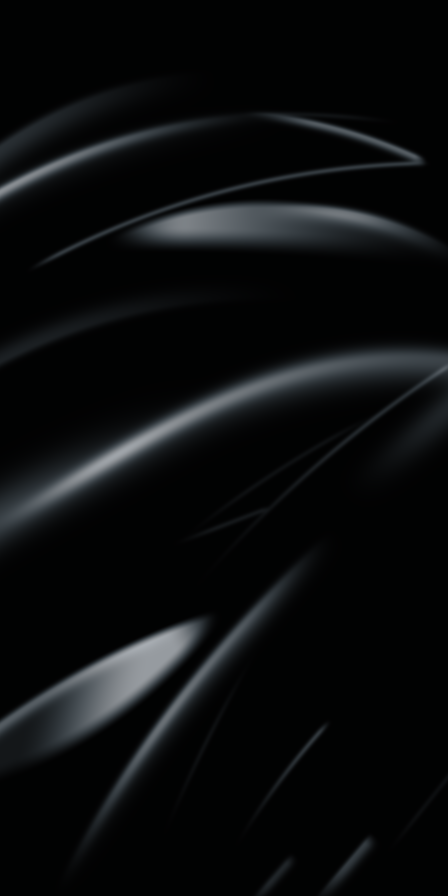
Write a Shadertoy shader that draws this background.

```glsl
// Soft silver light ribbons and blades sweeping across a black backdrop.

const vec3 BACKDROP = vec3(0.005, 0.006, 0.007);
const vec3 COOL_TINT = vec3(0.84, 0.97, 1.06);
const vec3 SILVER_TINT = vec3(0.96, 0.99, 1.02);
const float EXPOSURE = 0.95;
const float HAIRLINE = 0.006;

// Position along the chord a-b (x, 0..1) and signed distance from it (y).
vec2 chordSpace(vec2 p, vec2 a, vec2 b) {
    vec2 chord = b - a;
    float len = length(chord);
    vec2 dir = chord / len;
    vec2 q = p - a;
    return vec2(dot(q, dir) / len, dot(q, vec2(-dir.y, dir.x)));
}

// Fades in over fade.x and out over fade.y along the chord.
float window(float t, vec2 fade) {
    return smoothstep(0.0, fade.x, t) * smoothstep(0.0, fade.y, 1.0 - t);
}

// Bowed streak: bend = (height, skew), soft = (left side, right side).
float ribbon(vec2 p, vec2 a, vec2 b, vec2 bend, vec2 soft, vec2 fade) {
    vec2 c = chordSpace(p, a, b);
    float bow = 4.0 * c.x * (1.0 - c.x) * (1.0 + bend.y * (2.0 * c.x - 1.0));
    float d = c.y - bend.x * bow;
    float s = d / (d > 0.0 ? soft.x : soft.y);
    return exp(-s * s) * window(c.x, fade);
}

float hairline(vec2 p, vec2 a, vec2 b, float bend, vec2 fade) {
    return ribbon(p, a, b, vec2(bend, 0.0), vec2(HAIRLINE), fade);
}

// Filled shape between two bows; edges = (upper, lower) heights.
float leaf(vec2 p, vec2 a, vec2 b, vec2 edges, vec2 soft, vec2 fade) {
    vec2 c = chordSpace(p, a, b);
    vec2 bow = edges * 4.0 * c.x * (1.0 - c.x);
    return smoothstep(-soft.x, soft.x, bow.x - c.y)
         * smoothstep(-soft.y, soft.y, c.y - bow.y) * window(c.x, fade);
}

float upperArcs(vec2 p) {
    float light = 0.19 * ribbon(p, vec2(-0.04, 1.64), vec2(0.5, 1.835), vec2(0.045, 0.0),
                                vec2(0.012, 0.04), vec2(0.02, 0.95));
    light += 0.5 * ribbon(p, vec2(-0.03, 1.555), vec2(0.68, 1.745), vec2(0.05, 0.0),
                          vec2(0.010, 0.016), vec2(0.02, 1.0));
    light += 0.09 * ribbon(p, vec2(-0.03, 1.555), vec2(0.68, 1.745), vec2(0.045, 0.0),
                           vec2(0.02, 0.04), vec2(0.02, 0.9));
    light += 0.38 * ribbon(p, vec2(0.54, 1.748), vec2(0.955, 1.637), vec2(0.02, 0.0),
                           vec2(0.007, 0.011), vec2(0.4, 0.08));
    light += 0.07 * hairline(p, vec2(0.5, 1.742), vec2(0.9, 1.725), 0.01, vec2(0.4, 0.4));
    light += 0.24 * hairline(p, vec2(0.055, 1.392), vec2(0.965, 1.636), 0.06, vec2(0.1, 0.06));
    // Petal, brightest near its root, with a second highlight on the far shoulder
    light += 0.76 * leaf(p, vec2(0.23, 1.462), vec2(1.03, 1.415), vec2(0.107, 0.018),
                         vec2(0.013, 0.03), vec2(0.24, 1.2));
    light += 0.52 * ribbon(p, vec2(0.55, 1.53), vec2(1.06, 1.405), vec2(0.05, 0.0),
                           vec2(0.010, 0.024), vec2(0.55, 0.7));
    // Dim arc below
    light += 0.13 * ribbon(p, vec2(-0.03, 1.178), vec2(0.7, 1.335), vec2(0.055, 0.0),
                           vec2(0.03, 0.012), vec2(0.02, 0.95));
    return light;
}

float mainSweep(vec2 p) {
    vec2 a = vec2(-0.05, 0.80), b = vec2(1.05, 1.19), bend = vec2(0.103, 0.5);
    float light = 0.25 * ribbon(p, vec2(-0.08, 0.79), vec2(0.52, 1.10), vec2(0.015, 0.0),
                                vec2(0.06, 0.05), vec2(0.02, 0.9));
    light += 0.56 * ribbon(p, a, b, bend, vec2(0.019, 0.022), vec2(0.35, 0.85));
    light += 0.27 * ribbon(p, a, b, bend, vec2(0.028, 0.05), vec2(0.85, 0.02));
    return light;
}

float rightStrands(vec2 p) {
    float light = 0.17 * hairline(p, vec2(0.42, 0.67), vec2(1.02, 1.195), 0.03, vec2(0.8, 0.05));
    light += 0.15 * ribbon(p, vec2(0.76, 0.88), vec2(1.05, 1.13), vec2(0.0),
                           vec2(0.035, 0.04), vec2(0.9, 0.02));
    light += 0.09 * hairline(p, vec2(0.38, 0.782), vec2(0.605, 0.868), 0.0, vec2(0.5, 0.1));
    light += 0.06 * hairline(p, vec2(0.40, 0.79), vec2(0.86, 1.085), 0.015, vec2(0.4, 0.3));
    return light;
}

float lowerBlades(vec2 p) {
    // Pointed leaf: dark hollow at the root, lit toward the tip
    vec2 a = vec2(-0.2, 0.22), b = vec2(0.495, 0.637);
    float litTip = smoothstep(0.08, 0.33, p.x - 0.25 * (p.y - 0.5));
    float body = leaf(p, a, b, vec2(0.047, -0.078), vec2(0.012, 0.022), vec2(0.1, 0.17));
    float light = body * mix(0.09, 0.64, litTip);
    light += 0.30 * ribbon(p, a, b, vec2(0.041, 0.0), vec2(0.009, 0.018), vec2(0.3, 0.6));
    // Long curved blade with a bright leading edge
    a = vec2(0.12, -0.01);
    b = vec2(0.755, 0.82);
    light += 0.38 * ribbon(p, a, b, vec2(0.05, 0.0), vec2(0.010, 0.016), vec2(0.5, 0.65));
    light += 0.22 * ribbon(p, a, b, vec2(0.042, 0.0), vec2(0.014, 0.030), vec2(0.75, 0.3));
    light += 0.06 * hairline(p, vec2(0.36, 0.12), vec2(0.58, 0.56), 0.01, vec2(0.5));
    // Short slivers in the corner
    light += 0.23 * hairline(p, vec2(0.52, 0.10), vec2(0.74, 0.395), 0.01, vec2(0.9, 0.12));
    light += 0.24 * ribbon(p, vec2(0.69, -0.03), vec2(0.835, 0.14), vec2(0.0),
                           vec2(0.007, 0.016), vec2(0.6, 0.15));
    light += 0.15 * ribbon(p, vec2(0.55, -0.03), vec2(0.66, 0.095), vec2(0.0),
                           vec2(0.008, 0.012), vec2(0.5, 0.2));
    light += 0.05 * hairline(p, vec2(0.86, 0.09), vec2(1.02, 0.29), 0.0, vec2(0.5, 0.1));
    return light;
}

void mainImage(out vec4 fragColor, in vec2 fragCoord) {
    // Canvas spans 1 by 2 units
    vec2 p = fragCoord / iResolution.xy * vec2(1.0, 2.0);
    float light = EXPOSURE * (upperArcs(p) + mainSweep(p) + rightStrands(p) + lowerBlades(p));
    vec3 tint = mix(COOL_TINT, SILVER_TINT, smoothstep(0.1, 0.6, light));
    fragColor = vec4(BACKDROP + tint * light, 1.0);
}
```
